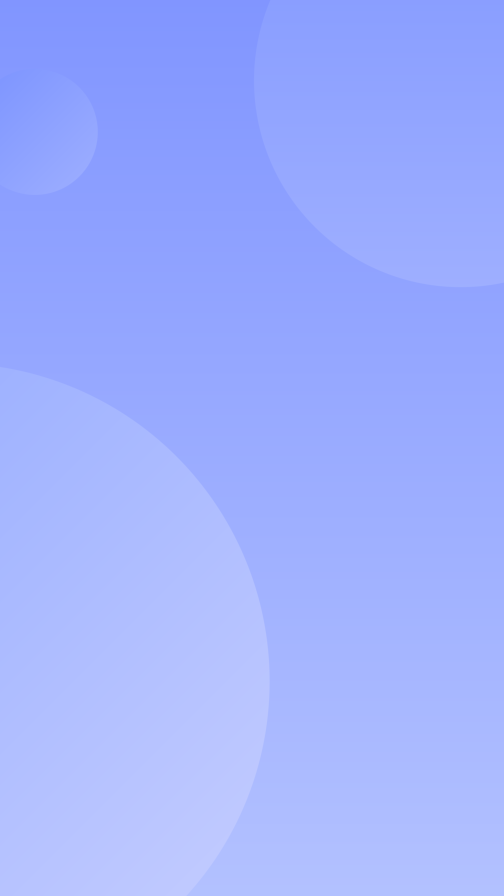
Write a Shadertoy shader that draws this background.

```glsl
// A calm periwinkle backdrop: a vertical gradient with three large soft discs.
// Each disc is a circle distance function filled with its own linear gradient.
// Lengths are measured in canvas widths, with the origin at the lower left.

const vec3 SKY_TOP = vec3(0.505, 0.585, 1.0);
const vec3 SKY_BOTTOM = vec3(0.700, 0.757, 1.0);

// Blends a disc over the base; its fill runs from start to end along direction.
vec3 addDisc(vec3 base, vec2 p, vec2 center, float radius, vec2 direction,
             vec3 start, vec3 end, float pixel) {
    vec2 local = (p - center) / radius;
    float along = clamp(0.5 + 0.5 * dot(local, normalize(direction)), 0.0, 1.0);
    float edge = length(p - center) - radius;
    float coverage = 1.0 - smoothstep(-0.75 * pixel, 0.75 * pixel, edge);
    return mix(base, mix(start, end, along), coverage);
}

void mainImage(out vec4 fragColor, in vec2 fragCoord) {
    float pixel = 1.0 / iResolution.x;
    vec2 p = fragCoord * pixel;
    vec2 diagonal = vec2(1.0, -1.0);
    vec2 down = vec2(0.0, -1.0);

    // Background
    vec3 color = mix(SKY_BOTTOM, SKY_TOP, fragCoord.y / iResolution.y);

    // Upper right disc
    color = addDisc(color, p, vec2(0.914, 1.618), 0.410, down,
                    vec3(0.505, 0.592, 1.0), vec3(0.620, 0.685, 1.0), pixel);

    // Small disc at the left
    color = addDisc(color, p, vec2(0.069, 1.516), 0.125, diagonal,
                    vec3(0.500, 0.590, 1.0), vec3(0.600, 0.670, 1.0), pixel);

    // Large lower left disc
    color = addDisc(color, p, vec2(-0.096, 0.426), 0.631, diagonal,
                    vec3(0.589, 0.674, 1.0), vec3(0.751, 0.789, 1.0), pixel);

    fragColor = vec4(color, 1.0);
}
```
